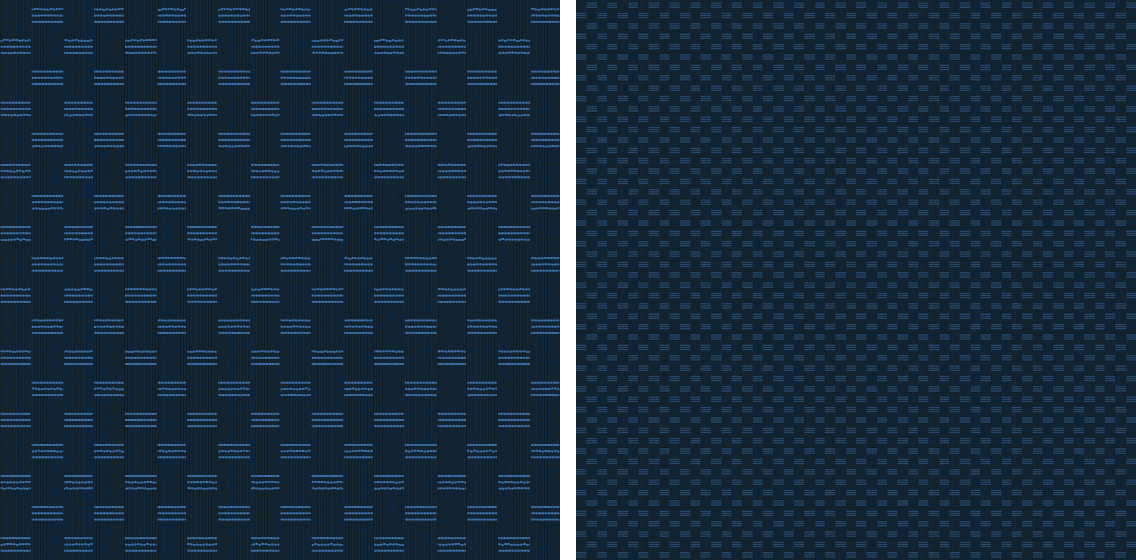
Left, the tile; right, the same tile 3 across and 3 down.
Give the GLSL for this pattern, as a Shadertoy shader.

```glsl
const float CELLS = 18.0;    // checker cells across and down
const float THREADS = 10.0;  // warp threads in one cell
const float TAU = 6.2831853;

float hash(vec2 p) {
    return fract(sin(dot(p, vec2(127.1, 311.7))) * 4375.85);
}

// Every third column boundary sits slightly to the right.
float boundary(float column) {
    return column + (mod(column, 3.0) == 2.0 ? 0.05 : 0.0);
}

// Dark ribbed cloth with a few bluish and greyish threads
vec3 warpGround(vec2 p) {
    float across = p.x * THREADS;
    float thread = floor(across);
    float pick = floor(p.y * THREADS);
    float tone = 0.6 * hash(vec2(thread, 3.0)) + 0.4 * hash(vec2(thread, pick));
    vec3 color = vec3(0.072, 0.142, 0.202);
    color = mix(color, vec3(0.09, 0.14, 0.16), 1.0 - smoothstep(0.20, 0.25, tone));
    color = mix(color, vec3(0.04, 0.15, 0.25), smoothstep(0.75, 0.80, tone));

    // Grooves between threads, with a faint diagonal grain
    float groove = smoothstep(0.2, 0.5, abs(fract(across) - 0.5));
    float depth = 0.08 + 0.25 * hash(vec2(thread, 8.0));
    float grain = sin(TAU * (p.x * 5.0 + p.y * 7.0)) + sin(TAU * (p.x * 3.0 - p.y * 8.0));
    return color * (1.03 - depth * groove + 0.025 * grain);
}

// Coverage in x and brightness in y of three stitched lines per filled cell
vec2 stitches(vec2 p, float pixel) {
    float row = floor(p.y);
    float column = floor(p.x);
    if (p.x < boundary(column)) column -= 1.0;
    if (mod(column + row, 2.0) > 0.5) return vec2(0.0);

    float ends = min(p.x - boundary(column), boundary(column + 1.0) - p.x);
    float inside = smoothstep(0.0, pixel, ends);
    float y = fract(p.y) - 0.5;
    float line = clamp(floor(y / 0.2 + 0.5), -1.0, 1.0);

    // Each line has its own roughness, shared along the row
    float rough = hash(vec2(row, line + 5.0));
    float stitch = floor(p.x * THREADS);
    float wobble = (hash(vec2(stitch, row * 3.0 + line)) - 0.5) * 0.045 * rough * rough;
    float bead = 0.5 + 0.5 * cos(TAU * (p.x * THREADS - 0.5 + 0.3 * line));
    float halfWidth = 0.026 + 0.008 * bead;
    float dist = abs(y - line * 0.2 - wobble) - halfWidth;
    float cover = 1.0 - smoothstep(-0.5 * pixel, 0.5 * pixel, dist);
    float light = mix(0.8, bead, 0.3 + 0.4 * rough);
    light *= 0.85 + 0.3 * hash(vec2(stitch, row + line * 7.0));
    return vec2(cover * inside, light);
}

void mainImage(out vec4 fragColor, in vec2 fragCoord) {
    vec2 p = fragCoord / iResolution.xy * CELLS;
    float pixel = CELLS / min(iResolution.x, iResolution.y);
    vec3 color = warpGround(p);
    vec2 yarn = stitches(p, pixel);
    vec3 yarnColor = mix(vec3(0.11, 0.29, 0.47), vec3(0.27, 0.47, 0.68), yarn.y);
    fragColor = vec4(mix(color, yarnColor, yarn.x), 1.0);
}
```
